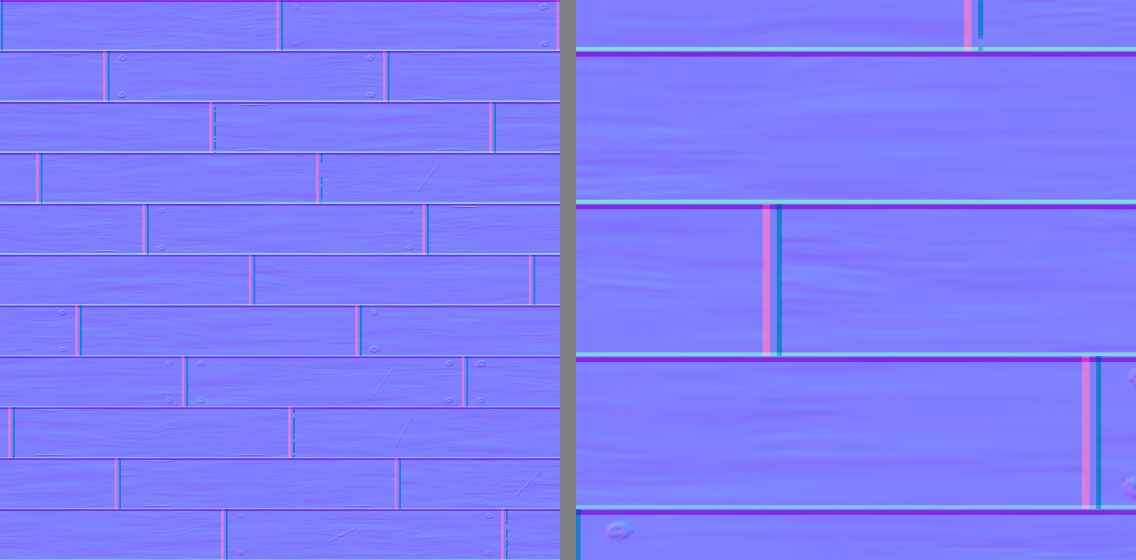
Left: the whole. Right: its middle third, enlarged.
Write a Shadertoy shader that draws this texture map.

```glsl
// Plank finish: 0 plain, 1 nailed, 2 chipped edges, 3 scratched
const int FINISH[22] = int[](0, 1, 1, 2, 2, 0, 0, 3, 1, 2, 2,
                             0, 0, 1, 1, 1, 2, 3, 2, 3, 1, 0);
const float PLANK_LENGTH = 5.5; // in row heights

float hash(vec2 p) {
    vec3 h = fract(p.xyx * vec3(0.1031, 0.103, 0.0973));
    h += dot(h, h.yzx + 33.33);
    return fract((h.x + h.y) * h.z);
}

float noise(vec2 p) {
    vec2 cell = floor(p), f = fract(p);
    f = f * f * f * (f * (f * 6.0 - 15.0) + 10.0);
    return mix(mix(hash(cell), hash(cell + vec2(1, 0)), f.x),
               mix(hash(cell + vec2(0, 1)), hash(cell + 1.0), f.x), f.y);
}

float band(float x, float center, float halfWidth, float blur) {
    return 1.0 - smoothstep(halfWidth - blur, halfWidth + blur, abs(x - center));
}

float segmentDistance(vec2 p, vec2 along) {
    return length(p - along * clamp(dot(p, along) / dot(along, along), -1.0, 1.0));
}

// Long streaks with patches of finer ripples
float grainHeight(vec2 q, float id) {
    vec2 g = q + vec2(id * 17.0, id * 5.0);
    g.y += 0.12 * noise(g * vec2(0.9, 2.0));
    float patches = smoothstep(0.45, 0.8, noise(g * vec2(0.8, 2.5) + 40.0));
    return 0.009 * noise(g * vec2(0.7, 6.0))
         + 0.0028 * noise(g * vec2(1.3, 17.0) + 9.0)
         + 0.0028 * patches * noise(g * vec2(3.5, 28.0) + 23.0);
}

float plankHeight(vec2 q, float id, int finish) {
    float h = grainHeight(q, id);

    // Nail heads and edge chips, mirrored to the four corners
    for (int i = 0; i < 4; i++) {
        vec2 corner = vec2(i & 1, i >> 1) * vec2(PLANK_LENGTH, 1.0);
        vec2 e = abs(q - corner);
        float chance = hash(vec2(id + 3.0, float(i) * 7.0 + 1.0));
        if (finish == 1) {
            vec2 v = (e - vec2(0.31, 0.14)) / (vec2(0.125, 0.085) * mix(0.65, 1.0, chance));
            float r = length(v) + 0.3 * noise(v * 2.0 + id + float(i) * 5.0);
            h -= mix(0.006, 0.012, chance) * (1.0 - smoothstep(0.55, 1.15, r));
            h += 0.005 * (1.0 - smoothstep(0.1, 0.6, r));
        } else if (finish == 2 && chance > 0.2) {
            vec2 v = e - vec2(0.78, 0.065);
            float taper = max(0.0, 1.0 - v.x * v.x / 0.13);
            float across = (v.y + 0.1 * v.x * v.x) / 0.013;
            h -= mix(0.005, 0.011, chance) * taper * exp(-across * across);
        }
    }

    // Diagonal scratch
    if (finish == 3 || (finish == 1 && hash(vec2(id, 8.0)) > 0.4)) {
        float angle = mix(0.4, 1.1, hash(vec2(id, 31.0)));
        vec2 middle = vec2(mix(1.2, 4.2, hash(vec2(id, 12.0))), 0.5);
        float d = segmentDistance(q - middle, 0.33 * vec2(cos(angle), -sin(angle)));
        h -= 0.0035 * exp(-d * d / 0.00025);
    }
    return h;
}

void mainImage(out vec4 fragColor, in vec2 fragCoord) {
    vec2 uv = fragCoord / iResolution.xy;
    vec2 p = vec2(uv.x, 1.0 - uv.y) * 11.0;
    float blur = max(5.5 / iResolution.y, 0.005);

    // Eleven rows of two planks, each row shifted along
    float row = floor(p.y);
    float x = p.x - mod(row * 2.091, PLANK_LENGTH);
    float plank = mod(floor(x / PLANK_LENGTH), 2.0);
    vec2 q = vec2(mod(x, PLANK_LENGTH), fract(p.y));
    float id = row * 2.0 + plank;
    int finish = FINISH[clamp(int(id), 0, 21)];

    // Slope of the wood surface
    vec2 e = vec2(0.009, 0.0);
    vec2 slope = vec2(plankHeight(q - e.xy, id, finish) - plankHeight(q + e.xy, id, finish),
                      plankHeight(q - e.yx, id, finish) - plankHeight(q + e.yx, id, finish))
                 / (2.0 * e.x);
    slope *= smoothstep(0.03, 0.06, min(q.x, PLANK_LENGTH - q.x));

    // Bevels at the plank ends, some of them nicked
    float nicks = hash(vec2(id, 19.0)) > 0.8
                ? smoothstep(0.25, 0.45, noise(vec2(id, q.y * 22.0))) : 1.0;
    slope.x += 0.95 * band(q.x, PLANK_LENGTH - 0.042, 0.024, blur);
    slope.x -= 1.3 * nicks * band(q.x, 0.043, 0.016, blur);

    // Bevels along the rows, shallower on the lower edges further down
    float lowerEdge = mix(1.1, 0.45, smoothstep(4.0, 7.0, row));
    slope.y -= 0.85 * band(q.y, 0.022, 0.015, blur);
    slope.y += lowerEdge * band(q.y, 0.987, 0.012, blur);

    vec3 normal = normalize(vec3(slope, 1.0));
    fragColor = vec4(normal * 0.5 + vec3(0.5, 0.493, 0.5), 1.0);
}
```
